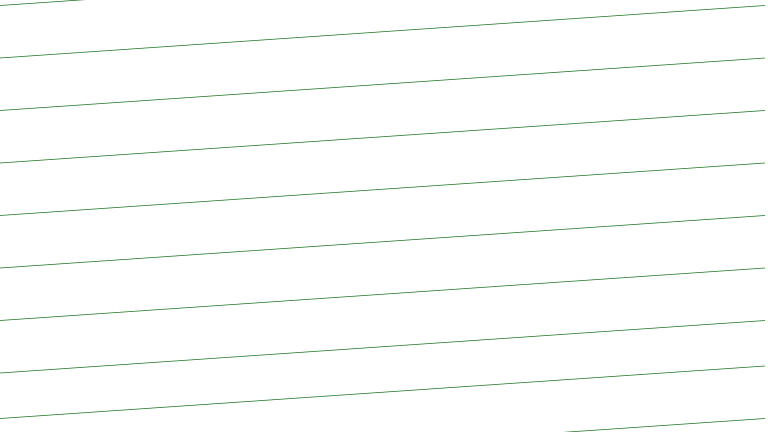
Reproduce this pattern procedurally as a Shadertoy shader.

```glsl
// Thin green slanted rules on white, evenly spaced with one narrower gap near the bottom.

// Lengths are in canvas heights.
const vec3 PAPER_COLOR = vec3(1.0);
const vec3 LINE_COLOR = vec3(0.10, 0.46, 0.13);
const float LINE_WIDTH = 0.00174;
const float SPACING = 0.12153;      // vertical distance between rules
const float NARROW_GAP = 0.10532;   // the single shorter distance
const float GAP_TOP = 0.13657;      // left-edge height of the rule above that gap
const float SLOPE = 0.06863;        // rise per unit of width
const float RIGHT_END = 0.9961;     // where rules stop, as a share of the width

// Vertical distance to the nearest rule, given the height at the left edge.
float ruleDistance(float height) {
    float gapBottom = GAP_TOP - NARROW_GAP;
    float seam = 0.5 * (GAP_TOP + gapBottom);
    float offset = height - (height < seam ? gapBottom : GAP_TOP);
    return abs(fract(offset / SPACING + 0.5) - 0.5) * SPACING;
}

// Share of a pixel-wide interval covered by a stroke.
float strokeCoverage(float dist, float width, float pixel) {
    float top = min(dist + 0.5 * pixel, 0.5 * width);
    float bottom = max(dist - 0.5 * pixel, -0.5 * width);
    return max(top - bottom, 0.0) / pixel;
}

void mainImage(out vec4 fragColor, in vec2 fragCoord) {
    float pixel = 1.0 / iResolution.y;
    vec2 p = fragCoord * pixel;

    // Shear the canvas so that the rules become level.
    float dist = ruleDistance(p.y - SLOPE * p.x) * inversesqrt(1.0 + SLOPE * SLOPE);
    float ink = strokeCoverage(dist, LINE_WIDTH, pixel);

    // Leave a narrow blank margin on the right.
    float endX = RIGHT_END * iResolution.x * pixel;
    ink *= clamp((endX - p.x) / pixel + 0.5, 0.0, 1.0);

    fragColor = vec4(mix(PAPER_COLOR, LINE_COLOR, ink), 1.0);
}
```
